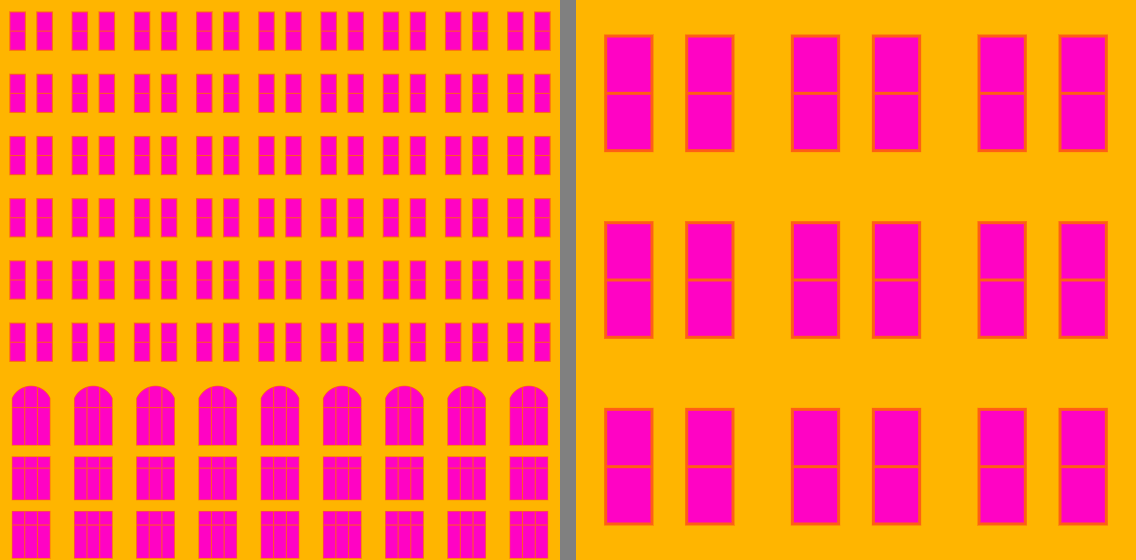
Left, the full canvas; right, a detail of the centre.
A Shadertoy shader for this pattern:

```glsl
const float CELLS = 9.0;
const float UPPER_FLOORS = 6.0;
const vec3 WALL = vec3(1.0, 0.71, 0.0);
const vec3 FRAME = vec3(1.0, 0.37, 0.08);
const vec3 GLASS = vec3(1.0, 0.01, 0.77);

float boxDistance(vec2 p, vec2 halfSize) {
    vec2 q = abs(p) - halfSize;
    return length(max(q, 0.0)) + min(max(q.x, q.y), 0.0);
}

float coverage(float d, float soft) {
    return 1.0 - smoothstep(-soft, soft, d);
}

// Frame shows at the rim and along the bars; glass fills the rest
vec3 paintWindow(vec3 base, float shape, float bars, float rim, float soft) {
    const float barHalfWidth = 0.008;
    float pane = max(shape + rim, barHalfWidth - bars);
    vec3 color = mix(base, FRAME, coverage(shape, soft));
    return mix(color, GLASS, coverage(pane, soft));
}

// Pair of tall sashes, each split by one crossbar
vec3 paintSashPair(vec3 base, vec2 p, float soft) {
    vec2 sash = vec2(abs(p.x) - 0.217, p.y);
    float shape = boxDistance(sash, vec2(0.132, 0.315));
    return paintWindow(base, shape, abs(p.y), 0.016, soft);
}

// Wide window with two mullions and a transom; y points down
vec3 paintWideWindow(vec3 base, vec2 p, float top, float bottom,
                     float transom, bool arched, float soft) {
    vec2 center = vec2(0.0, 0.5 * (top + bottom));
    float shape = boxDistance(p - center, vec2(0.310, 0.5 * (bottom - top)));
    if (arched) {
        const float archRadius = 0.340;
        float rise = min(p.y - top - archRadius, 0.0);
        shape = max(shape, length(vec2(p.x, rise)) - archRadius);
    }
    float bars = min(abs(abs(p.x) - 0.102), abs(p.y - transom));
    return paintWindow(base, shape, bars, 0.010, soft);
}

void mainImage(out vec4 fragColor, in vec2 fragCoord) {
    vec2 uv = fragCoord / iResolution.xy;
    vec2 facade = vec2(uv.x, 1.0 - uv.y) * CELLS;
    float soft = 0.7 * CELLS / iResolution.y;
    float column = fract(facade.x) - 0.5;
    vec3 color = WALL;

    if (facade.y < UPPER_FLOORS) {
        color = paintSashPair(color, vec2(column, fract(facade.y) - 0.5), soft);
    } else {
        // Three storeys of wide windows, the highest one arched
        vec2 p = vec2(column, facade.y - UPPER_FLOORS);
        color = paintWideWindow(color, p, 0.199, 1.160, 0.551, true, soft);
        color = paintWideWindow(color, p, 1.336, 2.039, 1.523, false, soft);
        color = paintWideWindow(color, p, 2.212, 2.977, 2.438, false, soft);
    }
    fragColor = vec4(color, 1.0);
}
```
